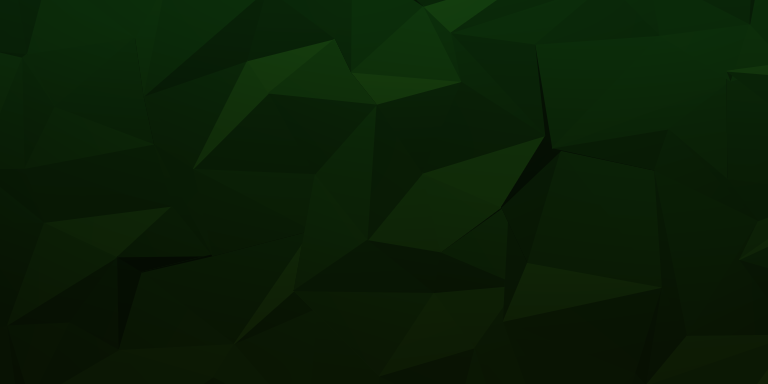
Reproduce this background procedurally as a Shadertoy shader.

```glsl
// Dark green low-poly backdrop of irregular, softly lit triangular facets.
#define CELL 0.185                        // mesh spacing, in canvas heights
#define JITTER 1.2                        // vertex displacement; above 1 facets fold over
#define MESH_ANGLE 0.3                    // rotation of the mesh, in radians
#define RELIEF 0.9                        // height range of the vertices
#define CONTRAST 0.46                     // strength of facet lighting
#define LIGHT_DIR vec2(-0.45, 0.89)
#define LOW_COLOR vec3(0.036, 0.080, 0.012)
#define MID_COLOR vec3(0.037, 0.120, 0.022)
#define TOP_COLOR vec3(0.041, 0.170, 0.038)
#define OLIVE vec3(0.085, 0.075, 0.025)   // tint added to lit facets
#define SEED vec2(53.0, 12.0)

vec3 hash3(vec2 p) {
    vec3 q = fract(p.xyx * vec3(0.1031, 0.1030, 0.0973));
    q += dot(q, q.yxz + 33.33);
    return fract((q.xxy + q.yzz) * q.zyx);
}

float cross2(vec2 a, vec2 b) { return a.x * b.y - a.y * b.x; }

// Mesh vertex: displaced position in xy, height in z
vec3 meshVertex(vec2 id) {
    vec3 h = hash3(id + SEED);
    return vec3(id + JITTER * (h.xy - 0.5), RELIEF * h.z);
}

float segmentDistance(vec2 p, vec2 a, vec2 b) {
    vec2 e = b - a, v = p - a;
    return length(v - e * clamp(dot(v, e) / max(dot(e, e), 1e-5), 0.0, 1.0));
}

// Signed distance to a triangle of either winding, positive inside
float triangleDistance(vec2 p, vec2 a, vec2 b, vec2 c) {
    float winding = cross2(b - a, c - a) < 0.0 ? -1.0 : 1.0;
    float side = min(cross2(b - a, p - a) * winding,
                 min(cross2(c - b, p - b) * winding, cross2(a - c, p - c) * winding));
    float d = min(segmentDistance(p, a, b),
              min(segmentDistance(p, b, c), segmentDistance(p, c, a)));
    return side < 0.0 ? -d : d;
}

// Vertical gradient with a glow right of centre
vec3 baseColor(vec2 uv) {
    vec3 c = mix(LOW_COLOR, MID_COLOR, smoothstep(0.0, 0.6, uv.y));
    c = mix(c, TOP_COLOR, smoothstep(0.5, 1.05, uv.y));
    float offset = uv.x - 0.62;
    return c * (1.06 - 0.5 * offset * offset);
}

// Light one facet by the slope of its plane; steep slivers fall into shade
vec3 facetColor(vec2 p, vec3 a, vec3 b, vec3 c, vec3 base, vec2 light) {
    vec3 u = b - a, v = c - a;
    float area = cross2(u.xy, v.xy);
    area = (area < 0.0 ? -1.0 : 1.0) * max(abs(area), 0.02);
    vec2 slope = vec2(u.z * v.y - v.z * u.y, u.x * v.z - v.x * u.z) / area;
    float tilt = dot(slope, light);
    float tone = tilt / (1.0 + abs(tilt));
    float steep = smoothstep(1.4, 3.0, length(slope));
    tone = mix(tone, -1.2, steep);
    vec2 center = (a.xy + b.xy + c.xy) / 3.0;
    float sheen = 0.08 * dot(p - center, hash3(center * 7.0).xy - 0.5);
    float lit = max(tone, 0.0);
    vec3 tint = OLIVE * lit * lit * (0.4 + 3.0 * base.g);
    return base * (1.0 + CONTRAST * tone + sheen) + tint;
}

void paintFacet(inout vec3 color, vec2 p, vec3 a, vec3 b, vec3 c,
                vec3 base, vec2 light, float pixel) {
    float d = triangleDistance(p, a.xy, b.xy, c.xy);
    float coverage = clamp(1.0 + d / pixel, 0.0, 1.0);
    if (coverage > 0.0) color = mix(color, facetColor(p, a, b, c, base, light), coverage);
}

void mainImage(out vec4 fragColor, in vec2 fragCoord) {
    float pixel = 1.0 / (iResolution.y * CELL);
    float cs = cos(MESH_ANGLE), sn = sin(MESH_ANGLE);
    mat2 turn = mat2(cs, sn, -sn, cs);
    vec2 p = turn * fragCoord * pixel;
    vec2 light = turn * LIGHT_DIR;
    vec3 base = baseColor(fragCoord / iResolution.xy);
    vec3 color = base;

    // Paint both triangles of every nearby quad, in a fixed order
    for (int y = -1; y <= 1; y++)
    for (int x = -1; x <= 1; x++) {
        vec2 id = floor(p) + vec2(x, y);
        vec3 a = meshVertex(id);
        vec3 b = meshVertex(id + vec2(1, 0));
        vec3 c = meshVertex(id + vec2(1, 1));
        vec3 d = meshVertex(id + vec2(0, 1));
        if (hash3(id + 91.0).x < 0.5) {
            paintFacet(color, p, a, b, c, base, light, pixel);
            paintFacet(color, p, a, c, d, base, light, pixel);
        } else {
            paintFacet(color, p, a, b, d, base, light, pixel);
            paintFacet(color, p, b, c, d, base, light, pixel);
        }
    }
    fragColor = vec4(color, 1.0);
}
```
